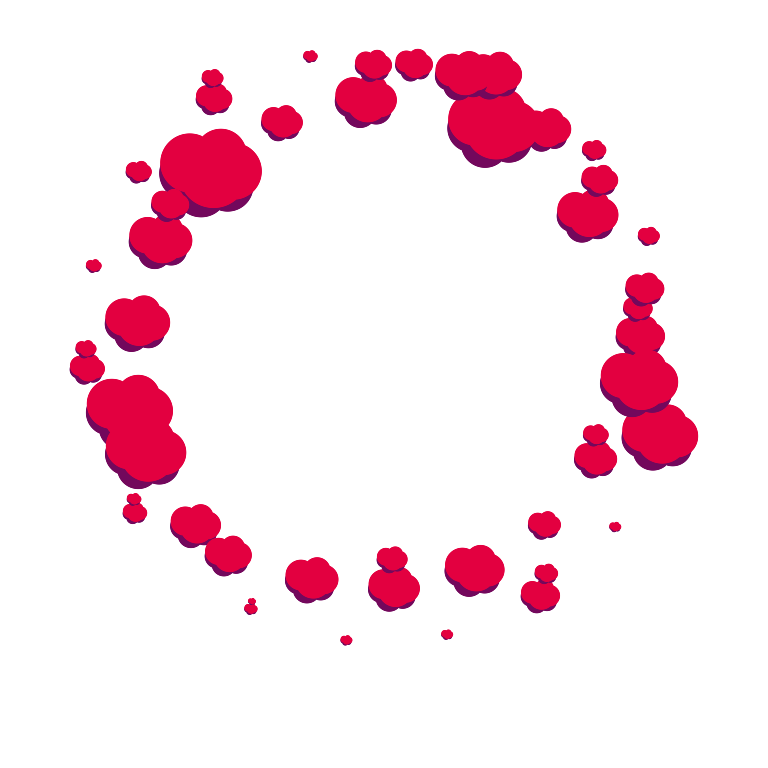
Write a WebGL 1 fragment shader that draws this background.

```glsl
precision highp float;
// A loose ring of flat, scalloped clouds in crimson with plum undersides.
// Even slots on a circle alternate inward and outward; smooth angular lobes
// swell or shrink the clouds, which are then painted back to front.

uniform vec2 u_resolution;

#define CENTER vec2(0.495, 0.551)
#define SLOTS 36
#define RING_RADIUS 0.352
#define RING_SWAY 0.035
#define BASE_SIZE 0.026
#define SIZE_SWAY 0.0156
#define MIN_SIZE 0.008
#define PUFF_SCALE 0.6
#define CRIMSON vec3(0.89, 0.0, 0.25)
#define PLUM vec3(0.45, 0.03, 0.36)
#define PAPER vec3(1.0)

float hash(float n) {
    return fract(sin(n * 12.9898 + 4.1) * 43758.55);
}

// Smooth bump around an angle, all in degrees
float lobe(float angle, float middle, float width) {
    float d = (mod(angle - middle + 180.0, 360.0) - 180.0) / width;
    return exp(-d * d);
}

float disc(vec2 p, vec2 c, float r) {
    return length(p - c) - r;
}

// Lit top of a cloud of half width 1
float cloudTop(vec2 p) {
    float d = disc(p, vec2(-0.40, 0.14), 0.57);
    d = min(d, disc(p, vec2(0.20, 0.30), 0.50));
    d = min(d, disc(p, vec2(0.44, -0.02), 0.55));
    return min(d, disc(p, vec2(0.06, -0.06), 0.67));
}

// Shaded underside, showing below and to the left
float cloudBase(vec2 p) {
    float d = disc(p, vec2(-0.47, -0.06), 0.52);
    d = min(d, disc(p, vec2(-0.18, -0.39), 0.52));
    return min(d, disc(p, vec2(0.33, -0.30), 0.50));
}

vec3 paintCloud(vec3 color, vec2 p, float size, float pixel) {
    vec2 q = p / size;
    float base = smoothstep(0.5, -0.5, cloudBase(q) * size / pixel);
    float top = smoothstep(0.5, -0.5, cloudTop(q) * size / pixel);
    return mix(mix(color, PLUM, base), CRIMSON, top);
}

// Signed strength of the in-out alternation around the ring
float swayAt(float angle) {
    return 1.0 - 1.9 * lobe(angle, 64.0, 16.0)
               - 2.0 * lobe(angle, 212.0, 18.0)
               - 1.4 * lobe(angle, 4.0, 14.0);
}

// Large groups and sparse stretches of the ring
float sizeAt(float angle) {
    float size = BASE_SIZE;
    size += 0.023 * lobe(angle, 66.0, 14.0);
    size -= 0.018 * lobe(angle, 114.0, 7.0);
    size += 0.028 * lobe(angle, 129.0, 11.0);
    size += 0.026 * lobe(angle, 195.0, 14.0);
    size -= 0.008 * lobe(angle, 265.0, 25.0);
    size += 0.023 * lobe(angle, 302.0, 6.0);
    size -= 0.031 * lobe(angle, 322.0, 16.0);
    size += 0.047 * lobe(angle, 344.0, 9.0);
    return size;
}

void main() {
    float extent = min(u_resolution.x, u_resolution.y);
    float pixel = 1.0 / extent;
    vec2 p = (gl_FragCoord.xy - 0.5 * u_resolution) / extent + 0.5 - CENTER;
    vec3 color = PAPER;

    for (int i = 0; i < SLOTS; i++) {
        float slot = float(i);
        float angle = 2.0 + slot * 360.0 / float(SLOTS);
        float side = (1.0 - 2.0 * mod(slot, 2.0)) * swayAt(angle);
        float size = max(sizeAt(angle) - SIZE_SWAY * side, MIN_SIZE);

        // Spacing eases a little on the left of the ring
        float turn = radians(angle);
        turn += radians(1.3 - 1.3 * cos(turn));
        float radius = RING_RADIUS + RING_SWAY * side;
        vec2 place = radius * vec2(cos(turn), sin(turn));
        color = paintCloud(color, p - place, size, pixel);

        // Every third cloud carries a smaller puff on top
        if (mod(slot, 3.0) < 0.5) {
            vec2 lift = size * vec2(0.5 * hash(slot) - 0.1, 1.1);
            color = paintCloud(color, p - place - lift, size * PUFF_SCALE, pixel);
        }
    }
    gl_FragColor = vec4(color, 1.0);
}
```
